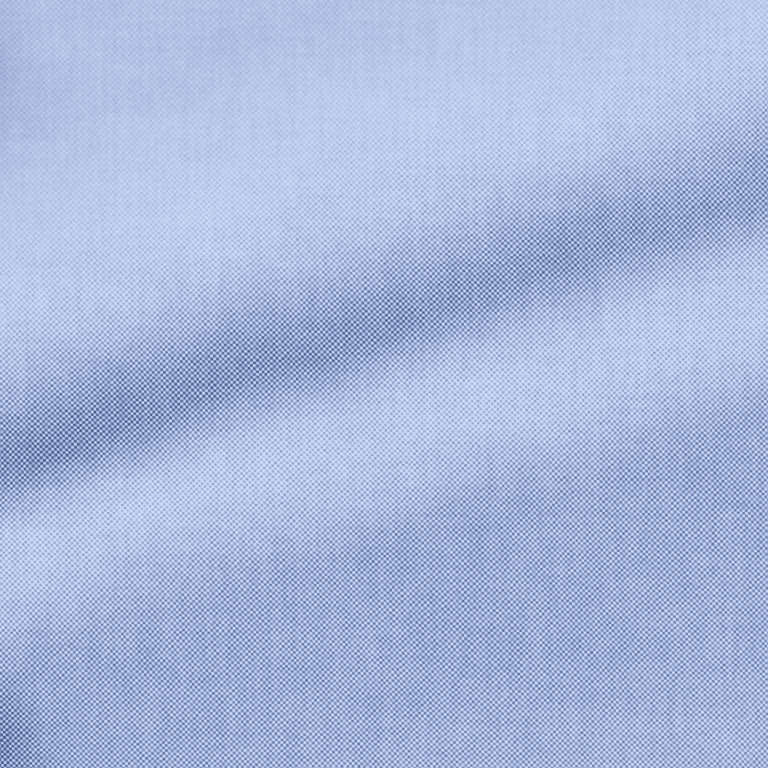
Give the GLSL for this texture, as a Shadertoy shader.

```glsl
vec2 gradientAt(vec2 cell) {
    vec3 h = fract(vec3(cell.xyx) * vec3(0.1031, 0.1030, 0.0973));
    h += dot(h, h.yzx + 33.33);
    float angle = 6.2832 * fract((h.x + h.y) * h.z);
    return vec2(cos(angle), sin(angle));
}

// Gradient noise, roughly -0.7 to 0.7
float gradientNoise(vec2 p) {
    vec2 i = floor(p), f = fract(p);
    vec2 u = f * f * f * (f * (f * 6.0 - 15.0) + 10.0);
    vec2 e = vec2(0.0, 1.0);
    float low = mix(dot(gradientAt(i), f),
                    dot(gradientAt(i + e.yx), f - e.yx), u.x);
    float high = mix(dot(gradientAt(i + e.xy), f - e.xy),
                     dot(gradientAt(i + e.yy), f - e.yy), u.x);
    return mix(low, high, u.y);
}

// Height above the valley line of the diagonal fold
float foldDistance(vec2 p) {
    return p.y - 0.395 - 0.36 * p.x - 0.005 * sin(6.0 * p.x)
         + 0.02 * gradientNoise(p * 4.0);
}

// Soft light over the draped cloth
float foldShade(vec2 p, float d) {
    float width = d > 0.0 ? 0.100 : 0.066;
    float shade = 0.89 - mix(0.56, 0.40, p.x) * exp(-d * d / (width * width));
    shade -= 0.32 * smoothstep(-0.12, -0.29, d + 0.03 * p.x);
    shade -= 0.12 * smoothstep(0.20, 0.48, d);
    shade += 0.08 * smoothstep(-0.42, -0.75, d);
    vec2 corner = p - vec2(-0.02, 0.03);
    shade -= 0.45 * exp(-dot(corner, corner) / 0.004);
    shade -= 0.20 * exp(-length((p - vec2(0.0, 0.92)) * vec2(40.0, 12.0)));
    return shade;
}

// Basket of pale knots and blue gaps, -1 to 1
float weave(vec2 p) {
    vec2 bend = vec2(gradientNoise(p * 5.0 + 7.0), gradientNoise(p * 5.0 + 31.0));
    vec2 jitter = vec2(gradientNoise(p * 90.0), gradientNoise(p * 90.0 + 40.0));
    vec2 thread = p + 0.004 * bend + 0.0011 * jitter + vec2(0.02, 0.03) * p.yx;
    vec2 wave = cos(6.2832 * 136.0 * thread);
    float knots = wave.x * wave.y;
    return knots * (1.4 - 0.4 * knots * knots);
}

// Uneven yarn: streaks along both thread directions and fine mottling
float yarnVariation(vec2 p) {
    float warp = gradientNoise(p * vec2(150.0, 9.0));
    float weft = gradientNoise(p * vec2(9.0, 150.0) + 50.0);
    float mottle = gradientNoise(p * 28.0) + gradientNoise(p * 65.0);
    float fuzz = gradientNoise(p * 190.0 + 5.0);
    return 0.09 * warp + 0.06 * weft + 0.055 * mottle + 0.14 * fuzz;
}

vec3 clothColor(float tone) {
    float t = clamp(tone, -0.2, 1.15);
    // Ease the brightest knots toward a pale ceiling
    t -= 0.5 * max(t - 0.9, 0.0);
    vec3 color = mix(vec3(0.385, 0.455, 0.635), vec3(0.79, 0.85, 0.96), t);
    color.b += 0.06 * t * (1.0 - t);
    return color;
}

void mainImage(out vec4 fragColor, in vec2 fragCoord) {
    vec2 p = fragCoord / iResolution.y;
    float d = foldDistance(p);
    float shade = foldShade(p, d);

    // The cloth leaves the focus toward the top
    float focus = 1.0 - smoothstep(0.04, 0.36, d);
    float contrast = mix(0.10, 0.48, focus) * (1.5 - 0.9 * shade);
    contrast *= 1.0 + 0.7 * gradientNoise(p * 110.0);

    float tone = shade + contrast * weave(p);
    tone += yarnVariation(p) * mix(0.6, 1.0, focus);
    tone += 0.05 * gradientNoise(p * vec2(6.0, 10.0) + 12.0);
    fragColor = vec4(clothColor(tone), 1.0);
}
```
